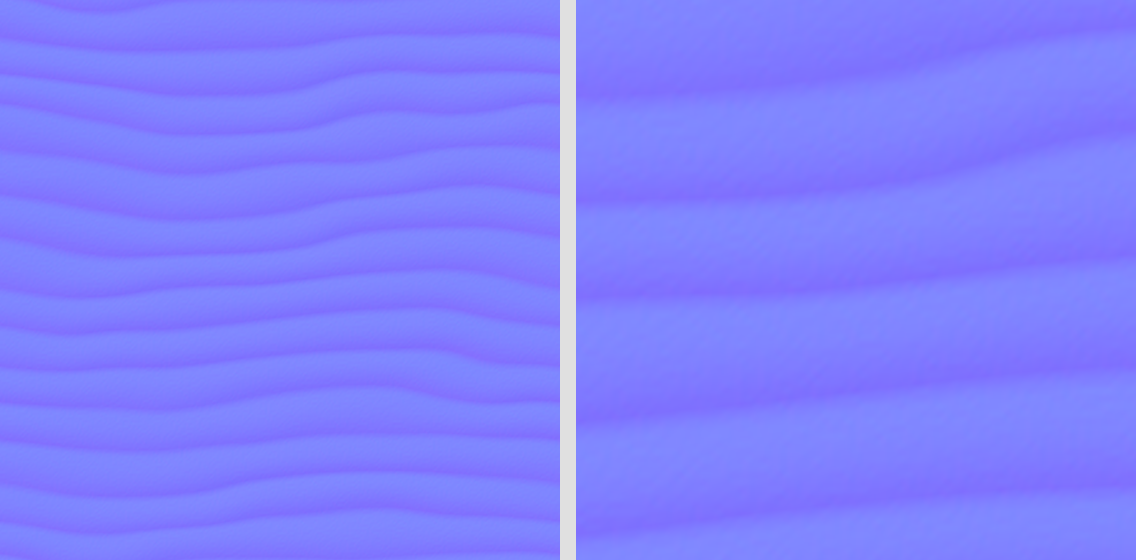
Left, the full canvas; right, a detail of the centre.
This texture map is drawn by a WebGL 2 fragment shader. Its source:

```glsl
#version 300 es
precision highp float;

uniform vec2 u_resolution;
out vec4 fragColor;

const float TAU = 6.2831853;

// Ripple layout
const float RIPPLES = 14.0;               // whole number, so the tile wraps
const float SWAY = 0.021;                 // shared left-right swing of the crests
const float SWAY_DRIFT = 0.6;             // how far the swing shifts up the tile
const vec2 BROAD_CELLS = vec2(3.0, 5.0);
const float BROAD_BEND = 0.015;
const vec2 SMALL_CELLS = vec2(6.0, 10.0);
const float SMALL_BEND = 0.0125;

// Slope across one ripple, measured downwards from its crease
const float RISE_PART = 0.23;             // share taken by the short, steep side
const float CREASE_SHARPNESS = 0.52;
const float CREASE_SLOPE = -0.120;
const float FACE_SLOPE = 0.060;
const vec2 STRENGTH_CELLS = vec2(4.0, 8.0);
const float STRENGTH_VARIATION = 0.14;

// Fine sand
const float GRAIN_CELLS = 220.0;
const float GRAIN_SLOPE = 0.027;

// Green points down the slope, so red is mirrored against it
const vec2 AXIS_SIGN = vec2(-1.0, 1.0);

float hash(vec2 cell, uint seed) {
    uvec2 c = uvec2(cell);
    uint h = c.x * 1597334677u ^ c.y * 3812015801u ^ seed * 2798796415u;
    h = (h ^ (h >> 16)) * 2246822519u;
    h = (h ^ (h >> 13)) * 3266489917u;
    h ^= h >> 16;
    return float(h >> 8) / 16777216.0;
}

// Smooth value noise from -1 to 1 that wraps over the unit square
float wrapNoise(vec2 uv, vec2 cells, uint seed) {
    vec2 p = uv * cells;
    vec2 i = floor(p);
    vec2 f = p - i;
    f = f * f * f * (f * (f * 6.0 - 15.0) + 10.0);
    vec2 a = mod(i, cells);
    vec2 b = mod(i + 1.0, cells);
    float low = mix(hash(a, seed), hash(vec2(b.x, a.y), seed), f.x);
    float high = mix(hash(vec2(a.x, b.y), seed), hash(b, seed), f.x);
    return 2.0 * mix(low, high, f.y) - 1.0;
}

// Bent height coordinate whose level lines are the ripple creases
float bentHeight(vec2 uv) {
    float sway = SWAY * sin(TAU * uv.x + SWAY_DRIFT * sin(TAU * uv.y));
    return uv.y + sway
        + BROAD_BEND * wrapNoise(uv, BROAD_CELLS, 3u)
        + SMALL_BEND * wrapNoise(uv, SMALL_CELLS, 8u);
}

// Direction across the ripples
vec2 rippleDirection(vec2 uv) {
    vec2 e = vec2(0.002, 0.0);
    return normalize(vec2(
        bentHeight(uv + e.xy) - bentHeight(uv - e.xy),
        bentHeight(uv + e.yx) - bentHeight(uv - e.yx)));
}

// Narrow dark crease, quick rise to the bright face, slow fall back
float rippleSlope(float phase) {
    float down = 1.0 - fract(phase);
    float skewed = down < RISE_PART
        ? 0.5 * down / RISE_PART
        : 0.5 + 0.5 * (down - RISE_PART) / (1.0 - RISE_PART);
    float level = max(0.5 - 0.5 * cos(TAU * skewed), 0.0);
    return mix(CREASE_SLOPE, FACE_SLOPE, pow(level, CREASE_SHARPNESS));
}

// Gradient of the sand grain
vec2 grainSlope(vec2 uv) {
    vec2 cells = vec2(GRAIN_CELLS);
    vec2 e = vec2(0.4 / GRAIN_CELLS, 0.0);
    return GRAIN_SLOPE * 0.5 * vec2(
        wrapNoise(uv + e.xy, cells, 21u) - wrapNoise(uv - e.xy, cells, 21u),
        wrapNoise(uv + e.yx, cells, 21u) - wrapNoise(uv - e.yx, cells, 21u));
}

void main() {
    vec2 uv = gl_FragCoord.xy / u_resolution;

    // Ripples, some a little stronger than others
    float strength = 1.0 + STRENGTH_VARIATION * wrapNoise(uv, STRENGTH_CELLS, 13u);
    vec2 slope = strength * rippleSlope(RIPPLES * bentHeight(uv)) * rippleDirection(uv);

    // Grain on top, then pack the unit normal into a colour
    slope = AXIS_SIGN * (slope + grainSlope(uv));
    vec3 normal = normalize(vec3(slope, 1.0));
    fragColor = vec4(0.5 + 0.5 * normal, 1.0);
}
```
